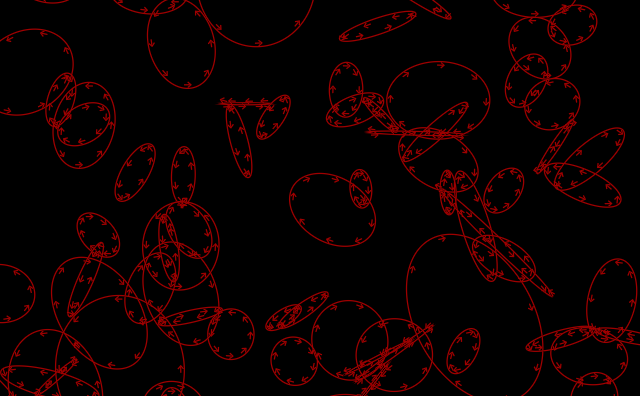
This pattern is drawn by a Shadertoy shader. Its source:

```glsl
// Thin dark red rings, from round to sliver flat, scattered in depth on black.
// Each is a tilted disc in perspective: near ones are larger and further out.
// Small arrows run along the inside of every ring to show its spin.

float hash(float n) {
    return fract(sin(n * 127.1 + 31.7) * 43758.5453);
}

float segmentDistance(vec2 p, vec2 a, vec2 b) {
    vec2 pa = p - a, ba = b - a;
    return length(pa - ba * clamp(dot(pa, ba) / dot(ba, ba), 0.0, 1.0));
}

// First order distance to the outline of an ellipse
float ellipseDistance(vec2 p, vec2 radii) {
    float k = length(p / radii);
    float slope = length(p / (radii * radii));
    return abs(k * (k - 1.0) / max(slope, 1e-4));
}

// Arrow along +x: a shaft and two mirrored barbs
float arrowDistance(vec2 p) {
    p.y = abs(p.y);
    vec2 tip = vec2(0.008, 0.0);
    return min(segmentDistance(p, -tip, tip),
               segmentDistance(p, tip, vec2(0.001, 0.0062)));
}

// Ring with eight arrows set just inside its outline
float ringDistance(vec2 p, vec2 radii, float phase, float spin) {
    float d = ellipseDistance(p, radii);
    for (int k = 0; k < 8; k++) {
        float angle = phase + float(k) * 0.7854;
        vec2 dir = vec2(cos(angle), sin(angle));
        vec2 inward = -normalize(dir * radii.yx);
        vec2 along = spin * vec2(inward.y, -inward.x);
        vec2 q = p - dir * radii - 0.009 * inward;
        d = min(d, arrowDistance(vec2(dot(q, along), dot(q, inward))));
    }
    return d;
}

void mainImage(out vec4 fragColor, in vec2 fragCoord) {
    vec2 uv = (fragCoord - 0.5 * iResolution.xy) / iResolution.y;
    float pixel = 1.0 / iResolution.y;
    float d = 1.0;

    for (int i = 0; i < 98; i++) {
        float id = float(i) * 8.0;
        float depth = mix(0.2, 1.0, hash(id));
        vec2 center = (vec2(hash(id + 1.0), hash(id + 2.0)) - 0.5) * vec2(1.25, 0.86) / depth;
        float size = 0.062 / depth * mix(0.75, 1.25, hash(id + 3.0));
        vec2 p = uv - center;
        if (length(p) > size + 0.03) continue;

        // Turn into the ring's own axes; the tilt flattens it
        float turn = 6.2832 * hash(id + 4.0);
        float c = cos(turn), s = sin(turn);
        p = vec2(c * p.x + s * p.y, c * p.y - s * p.x);
        vec2 radii = size * vec2(1.0, mix(0.04, 1.0, hash(id + 5.0)));
        float spin = hash(id + 6.0) < 0.5 ? -1.0 : 1.0;
        d = min(d, ringDistance(p, radii, 6.2832 * hash(id + 7.0), spin));
    }

    float line = clamp(0.5 + (0.0016 - d) / pixel, 0.0, 1.0);
    fragColor = vec4(vec3(0.62, 0.0, 0.0) * line, 1.0);
}
```
